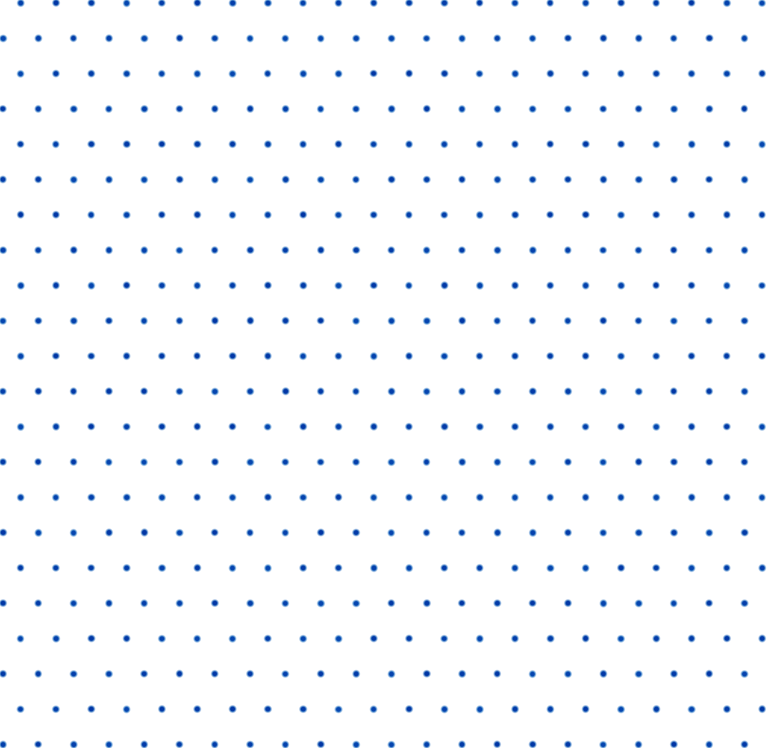
A Shadertoy shader for this pattern:

```glsl
// Small soft blue dots on white, in rows staggered by half a pitch.
// Each dot is a radial falloff in a repeated cell; a hash per cell gives
// slight changes in position, stretch, size and ink tone.

#define PITCHES_ACROSS 21.75
#define ORIGIN vec2(0.085, 0.085)   // first dot from the top left, in pitches
#define DOT_RADIUS 0.088            // half-tone radius, in pitches
#define EDGE_SOFTNESS 0.044         // half width of the blurred rim
#define JITTER 0.012
#define SIZE_VARIATION 0.06
#define TONE_VARIATION 0.07
#define PAPER vec3(1.0)
#define RIM_INK vec3(0.0, 0.32, 0.70)
#define CORE_INK vec3(0.015, 0.24, 0.665)

// Three independent values in 0..1 for a cell
vec3 hash3(vec2 cell)
{
    vec3 q = fract(cell.xyx * vec3(0.1031, 0.1030, 0.0973));
    q += dot(q, q.yxz + 33.33);
    return fract((q.xxy + q.yzz) * q.zyx);
}

// Ink coverage of a slightly stretched round dot
float dotCoverage(vec2 offset, vec3 rnd, float pixel)
{
    vec2 p = offset - JITTER * (rnd.xy - 0.5);
    float stretch = 1.0 + SIZE_VARIATION * (rnd.z - 0.5);
    float radius = DOT_RADIUS * (1.0 + SIZE_VARIATION * (rnd.x - 0.5));
    float dist = length(p * vec2(stretch, 1.0 / stretch));
    float soft = max(EDGE_SOFTNESS, 0.7 * pixel);
    return 1.0 - smoothstep(radius - soft, radius + soft, dist);
}

void mainImage(out vec4 fragColor, in vec2 fragCoord)
{
    // Pitch units, measured from the top left corner
    float pixel = PITCHES_ACROSS / iResolution.x;
    vec2 p = vec2(fragCoord.x, iResolution.y - fragCoord.y) * pixel - ORIGIN;

    // Even rows are shifted by half a pitch
    float row = floor(p.y + 0.5);
    p.x -= 0.5 * (1.0 - mod(row, 2.0));
    vec2 cell = vec2(floor(p.x + 0.5), row);
    vec3 rnd = hash3(cell + 7.0);

    // Darker core, brighter rim, small tone change between dots
    float coverage = dotCoverage(p - cell, rnd, pixel);
    vec3 ink = mix(RIM_INK, CORE_INK, smoothstep(0.75, 1.0, coverage));
    ink += TONE_VARIATION * (rnd.y - 0.5) * vec3(0.3, 1.0, 0.7);

    fragColor = vec4(mix(PAPER, ink, coverage), 1.0);
}
```
